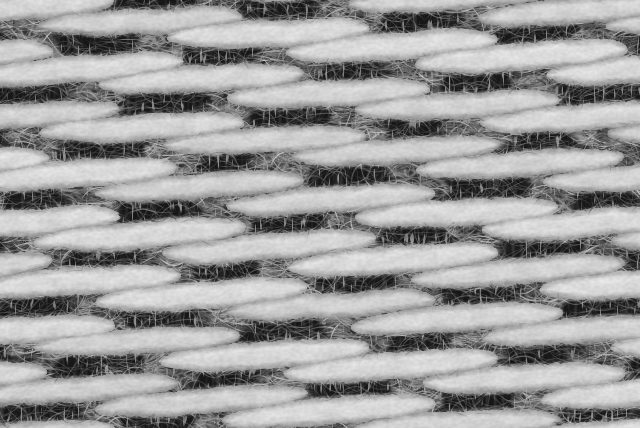
Write a Shadertoy shader that draws this texture.

```glsl
const vec2 FLOAT_STEP = vec2(0.2975, -0.0280);   // next float along a row
const vec2 ROW_STEP = vec2(0.1488, -0.1390);     // next row, shifted half a step
const vec2 FIRST_FLOAT = vec2(0.324, 0.951);
const vec2 FLOAT_HALF = vec2(0.244, 0.0305);     // half length, half thickness
const vec2 HOLLOW_OFFSET = vec2(0.350, 0.028);   // open gap past the right tip
const float HOLLOW_HALF = 0.088;
const float TILT = 0.062;
const float EDGE_FUZZ = 0.0042;
const float FIBER_CELL = 0.050;
const float FIBER_WIDTH = 0.0009;
const int FIBER_LAYERS = 7;
const float YARN_LIGHT = 0.835;
const float YARN_EDGE = 0.60;
const float GAP_DARK = 0.09;
const float HAZE = 0.46;

vec2 hash2(vec2 p) {
    vec3 q = fract(p.xyx * vec3(0.1031, 0.1030, 0.0973));
    q += dot(q, q.yzx + 33.33);
    return fract((q.xx + q.yz) * q.zy);
}

float gradientDot(vec2 cell, vec2 offset) {
    float a = 6.2832 * hash2(cell).x;
    return dot(vec2(cos(a), sin(a)), offset);
}

float gradientNoise(vec2 p) {
    vec2 i = floor(p), f = p - i;
    vec2 u = f * f * f * (f * (f * 6.0 - 15.0) + 10.0);
    vec2 e = vec2(0.0, 1.0);
    return mix(mix(gradientDot(i, f), gradientDot(i + e.yx, f - e.yx), u.x),
               mix(gradientDot(i + e, f - e), gradientDot(i + e.yy, f - e.yy), u.x), u.y);
}

// Curved loose strands, one per cell: x = coverage, y = tone
vec2 fiberLayer(vec2 p, float seed, float px) {
    vec2 q = p / FIBER_CELL + seed * vec2(0.37, 0.61);
    vec2 base = floor(q), best = vec2(0.0);
    for (int j = -1; j <= 1; j++)
    for (int i = -1; i <= 1; i++) {
        vec2 cell = base + vec2(i, j);
        vec2 place = hash2(cell + seed * 17.0);
        vec2 form = hash2(cell + seed * 31.0 + 7.3);
        float s = form.x * 2.0 - 1.0;
        float angle = s * (0.30 + 1.0 * s * s);
        float c = cos(angle), n = sin(angle);
        vec2 r = mat2(c, -n, n, c) * (q - cell - place);
        float bend = (form.y - 0.5) * 1.8;
        float d = abs(r.y - bend * (r.x * r.x - 0.2)) / sqrt(1.0 + 4.0 * bend * bend * r.x * r.x);
        float halfWidth = FIBER_WIDTH * (0.6 + 1.0 * place.x);
        float cover = clamp((halfWidth - d * FIBER_CELL) / max(px, 0.0012) + 0.5, 0.0, 1.0);
        cover *= 1.0 - smoothstep(0.4, 0.9, abs(r.x));
        if (cover > best.x) best = vec2(cover, mix(0.30, 0.80, place.y));
    }
    return best;
}

// Nearest yarn float: x = signed edge distance, y = side (-1 to 1), z = tone offset
vec3 yarnFloats(vec2 p, mat2 lattice) {
    vec2 base = round(inverse(lattice) * (p - FIRST_FLOAT));
    vec3 nearest = vec3(1.0, 0.0, 0.0);
    for (int j = -1; j <= 1; j++)
    for (int i = -1; i <= 1; i++) {
        vec2 id = base + vec2(i, j);
        vec2 shift = hash2(id + 51.0) - 0.5;
        vec2 form = hash2(id + 83.0) - 0.5;
        vec2 r = p - FIRST_FLOAT - lattice * id - shift * vec2(0.016, 0.007);
        vec2 size = FLOAT_HALF * (1.0 + form * vec2(0.06, 0.14));
        float v = r.y - r.x * (TILT + 0.035 * form.x);
        v += 0.008 * gradientNoise(vec2(r.x * 9.0, id.x * 5.3 + id.y * 9.7));
        float t = min(abs(r.x) / size.x, 1.0);
        float halfWidth = size.y * sqrt(1.0 - pow(t, r.x > 0.0 ? 4.5 : 3.0));
        float edge = abs(v) - halfWidth + max(abs(r.x) - size.x, 0.0);
        if (edge < nearest.x) nearest = vec3(edge, v / size.y, form.y * 0.05);
    }
    return nearest;
}

// One open gap per float, ragged along the row
float hollowGap(vec2 p, mat2 lattice) {
    vec2 q = p - FIRST_FLOAT - HOLLOW_OFFSET;
    float row = round((inverse(lattice) * q).y);
    float x = (q.x - row * ROW_STEP.x) / FLOAT_STEP.x;
    x = (x - round(x)) * FLOAT_STEP.x + 0.07 * gradientNoise(p * vec2(9.0, 14.0) + 2.7);
    return 1.0 - smoothstep(HOLLOW_HALF - 0.015, HOLLOW_HALF + 0.015, abs(x));
}

// Dense tangled fuzz from thin ridges of warped noise
float fuzzRidges(vec2 p) {
    vec2 warp = vec2(gradientNoise(p * 19.0), gradientNoise(p * 19.0 + 31.0));
    vec2 q = p + 0.022 * warp;
    float a = 1.0 - abs(gradientNoise(q * vec2(24.0, 75.0))) * 4.0;
    float b = 1.0 - abs(gradientNoise(q * vec2(38.0, 105.0) + 9.4)) * 4.0;
    return max(max(a, b), 0.0);
}

void mainImage(out vec4 fragColor, in vec2 fragCoord) {
    float px = 1.0 / iResolution.y;
    vec2 p = fragCoord * px;
    mat2 lattice = mat2(FLOAT_STEP, ROW_STEP);
    vec3 yarn = yarnFloats(p, lattice);
    float ragged = gradientNoise(p * vec2(45.0, 110.0)) + 0.6 * gradientNoise(p * vec2(150.0, 220.0));
    float edge = yarn.x + EDGE_FUZZ * ragged;

    // Dark upright threads with bright glints behind the floats
    float streak = gradientNoise(p * vec2(105.0, 13.0) + 4.0);
    float glint = smoothstep(0.22, 0.45, gradientNoise(p * vec2(150.0, 26.0) + 19.0));
    float gap = GAP_DARK + 0.20 * max(streak, 0.0) + 0.42 * glint;

    // Fuzz and loose fibers, dense outside the open gaps and beside the yarn
    float hollow = hollowGap(p, lattice) * smoothstep(0.000, 0.009, yarn.x + 0.5 * EDGE_FUZZ * ragged);
    float patchy = smoothstep(-0.35, 0.35, gradientNoise(p * vec2(18.0, 40.0) + 8.1));
    float density = mix(0.88, 0.38, hollow);
    float fuzz = HAZE * mix(0.55, 1.45, fuzzRidges(p));
    gap = mix(gap, fuzz, (1.0 - hollow) * mix(0.40, 0.90, patchy));
    for (int k = 0; k < FIBER_LAYERS; k++) {
        vec2 fiber = fiberLayer(p, float(k) + 1.0, px);
        gap = mix(gap, fiber.y, fiber.x * density);
    }

    // Soft rounded yarn, lit from above, with faint mottling along it
    float body = clamp(-edge / FLOAT_HALF.y, 0.0, 1.0);
    float tone = mix(YARN_EDGE, YARN_LIGHT, smoothstep(-0.08, 0.62, body));
    tone += 0.03 * yarn.y + yarn.z;
    vec2 along = vec2(p.x, p.y - TILT * p.x);
    tone += 0.06 * gradientNoise(along * vec2(20.0, 45.0)) + 0.05 * gradientNoise(along * vec2(90.0, 140.0));
    float soft = max(0.0016, 0.7 * px);
    float color = mix(gap, tone, 1.0 - smoothstep(-soft, soft, edge));

    // Stray hairs crossing the yarn rims
    float rim = 1.0 - smoothstep(0.0, 0.45, body);
    for (int k = 0; k < 2; k++) {
        vec2 stray = fiberLayer(p, 11.0 + float(k), px);
        color = mix(color, stray.y, stray.x * mix(0.03, 0.55, rim) * (1.0 - 0.5 * hollow));
    }

    fragColor = vec4(vec3(clamp(color, 0.0, 1.0)), 1.0);
}
```
